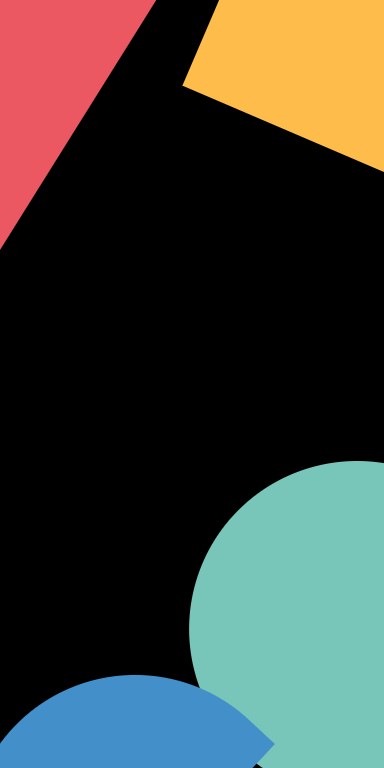
A Shadertoy shader for this background:

```glsl
// Flat geometric shapes in four bright colours around the edges of a black field.

// Signed distance to a half plane through a point, with outward unit normal
float halfPlane(vec2 p, vec2 through, vec2 normal) {
    return dot(p - through, normal);
}

float disc(vec2 p, vec2 center, float radius) {
    return length(p - center) - radius;
}

// Quadrant whose corner opens along two perpendicular axes
float quadrant(vec2 p, vec2 corner, float angle) {
    vec2 along = vec2(cos(angle), sin(angle));
    vec2 across = vec2(-along.y, along.x);
    vec2 q = p - corner;
    return max(-dot(q, along), -dot(q, across));
}

// Bar with a round back end, cut square at the given reach past its center
float roundBackBar(vec2 p, vec2 center, float angle, float radius, float reach) {
    vec2 along = vec2(cos(angle), sin(angle));
    vec2 q = p - center;
    vec2 local = vec2(dot(q, along), dot(q, vec2(-along.y, along.x)));
    float body = length(vec2(min(local.x, 0.0), local.y)) - radius;
    return max(body, local.x - reach);
}

// Paint a shape over the base with a one-pixel soft edge
vec3 paint(vec3 base, vec3 color, float dist) {
    float coverage = clamp(0.5 - dist * iResolution.x, 0.0, 1.0);
    return mix(base, color, coverage);
}

void mainImage(out vec4 fragColor, in vec2 fragCoord) {
    // Canvas is 1 wide and 2 high
    vec2 p = fragCoord / iResolution.xy * vec2(1.0, 2.0);
    vec3 color = vec3(0.0);

    // Upper corners: red triangle and tilted yellow square
    color = paint(color, vec3(0.922, 0.345, 0.38),
                  halfPlane(p, vec2(0.0, 1.349), normalize(vec2(0.651, -0.407))));
    color = paint(color, vec3(0.996, 0.741, 0.29),
                  quadrant(p, vec2(0.475, 1.777), radians(-23.2)));

    // Lower edge: teal disc behind a blue round-backed bar
    color = paint(color, vec3(0.471, 0.773, 0.725),
                  disc(p, vec2(0.930, 0.362), 0.4375));
    color = paint(color, vec3(0.259, 0.561, 0.792),
                  roundBackBar(p, vec2(0.3516, -0.1927), radians(-43.0), 0.435, 0.0924));

    fragColor = vec4(color, 1.0);
}
```
